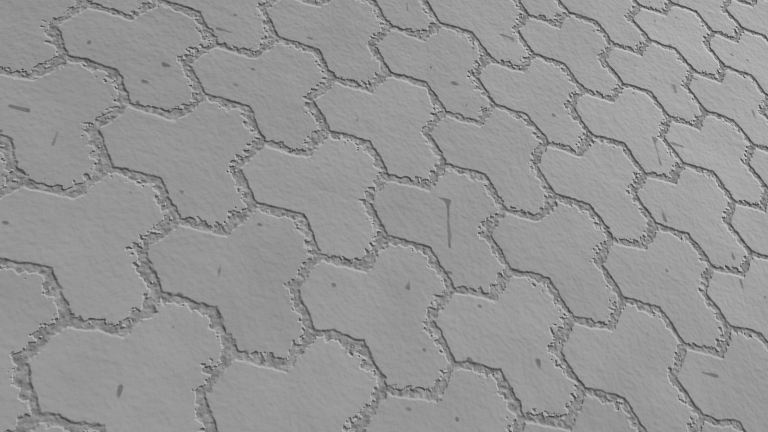
This texture is drawn by a Shadertoy shader. Its source:

```glsl
// Grey three-lobed paving stones seen obliquely, with rough sandy joints.
// A projective map leads to a triangular lattice of tiles; a height field
// of stone, grain and rubble is then lit from the upper right.

const vec2 LATTICE_E1 = vec2(1.0, 0.0);
const vec2 LATTICE_E2 = vec2(0.5, 0.8660254);
const vec3 STONE = vec3(0.592);
const vec3 SAND = vec3(0.535);

float hash(vec2 p) {
    vec3 q = fract(p.xyx * vec3(0.1031, 0.1030, 0.0973));
    q += dot(q, q.yzx + 33.33);
    return fract((q.x + q.y) * q.z);
}

float noise(vec2 p) {
    vec2 i = floor(p), f = fract(p);
    f = f * f * (3.0 - 2.0 * f);
    return mix(mix(hash(i), hash(i + vec2(1, 0)), f.x),
               mix(hash(i + vec2(0, 1)), hash(i + vec2(1, 1)), f.x), f.y);
}

float fbm(vec2 p) {
    float sum = 0.0, amp = 0.5;
    for (int k = 0; k < 3; k++) {
        sum += amp * noise(p);
        p = mat2(1.6, 1.2, -1.2, 1.6) * p + 7.3;
        amp *= 0.5;
    }
    return sum / 0.875;
}

// Canvas position to lattice coordinates, undoing the perspective.
vec2 canvasToLattice(vec2 uv) {
    const vec2 origin = vec2(0.752, 0.560);
    const vec2 stepI = vec2(0.328, -0.0572), stepJ = vec2(0.248, 0.237);
    const vec2 vanish = vec2(0.04, 0.11);
    return inverse(mat2(stepI - vanish.x * uv, stepJ - vanish.y * uv)) * (uv - origin);
}

vec2 latticeToGround(vec2 c) {
    return c.x * LATTICE_E1 + c.y * LATTICE_E2;
}

// Signed distance to three joined hexagons, folded to one half lobe.
float trefoil(vec2 p) {
    const vec2 mirror = vec2(-0.8660254, 0.5);
    vec2 q = vec2(-p.x, abs(p.y));
    q -= 2.0 * max(dot(q, mirror), 0.0) * mirror;
    q.y = abs(q.y);
    return max(q.y - 0.288675, dot(q, vec2(0.8660254, 0.5)) - 0.57735);
}

// Nearest tile: distance, side within the tile (x), and tile index.
vec4 nearestTile(vec2 ground, vec2 cell) {
    vec4 best = vec4(9.0);
    for (int j = -1; j <= 1; j++)
    for (int i = -1; i <= 1; i++) {
        vec2 id = cell + vec2(i, j);
        vec2 local = ground - latticeToGround(id);
        float d = trefoil(local);
        if (d < best.x) best = vec4(d, local.x, id);
    }
    return best;
}

// x: relief height, y: stone coverage, zw: tile index.
vec4 paving(vec2 uv) {
    vec2 c = canvasToLattice(uv);
    vec2 ground = latticeToGround(c);
    vec2 wobble = vec2(noise(ground * 7.0), noise(ground * 7.0 + 31.0)) - 0.5;
    vec4 tile = nearestTile(ground + 0.03 * wobble, round(c));

    // Joints are crisp on the left of each tile and frayed on the right.
    float wear = smoothstep(-0.15, 0.3, tile.y) * (0.5 + noise(ground * 4.0 + 5.0));
    float fray = (fbm(ground * 30.0) - 0.5) * mix(0.025, 0.13, wear);
    float inset = -tile.x - mix(0.022, 0.046, wear) + fray;
    float stone = smoothstep(-0.006, 0.014, inset);

    float grain = 0.27 * fbm(ground * 34.0) + 0.15 * noise(ground * 13.0);
    float rubble = 0.9 * fbm(ground * 42.0 + 11.0);
    return vec4(mix(rubble - 0.35, 0.7 + grain, stone), stone, tile.zw);
}

vec3 shade(vec2 uv) {
    const vec2 toLight = vec2(0.0024, 0.0034);
    vec4 here = paving(uv);
    float slope = here.x - paving(uv + toLight).x;
    vec2 ground = latticeToGround(canvasToLattice(uv));

    // Base tone with tile variation, soft stains and sparse pits.
    vec3 stone = STONE + 0.02 * (hash(here.zw + 40.0) - 0.5);
    stone += 0.035 * (fbm(ground * 3.0) - 0.5);
    stone -= 0.15 * smoothstep(0.94, 0.98, noise(ground * 9.0 + 3.0));
    vec3 sand = SAND + 0.14 * (noise(ground * 38.0 + 17.0) - 0.5);
    vec3 color = mix(sand, stone, here.y);

    // Shadows bite harder than highlights.
    color += slope > 0.0 ? min(0.22 * slope, 0.10) : max(0.34 * slope, -0.21);

    // Faint sheen toward the upper right.
    float sheen = smoothstep(1.1, 0.0, length(uv - vec2(1.75, 0.95)));
    return color + 0.065 * sheen * here.y - 0.012 * smoothstep(0.9, 0.0, uv.x);
}

void mainImage(out vec4 fragColor, in vec2 fragCoord) {
    // Four samples per pixel smooth the edges.
    vec3 sum = vec3(0.0);
    for (int k = 0; k < 4; k++) {
        vec2 jitter = vec2(k % 2, k / 2) * 0.5 - 0.25;
        sum += shade((fragCoord + jitter) / iResolution.y);
    }
    fragColor = vec4(sum * 0.25, 1.0);
}
```
